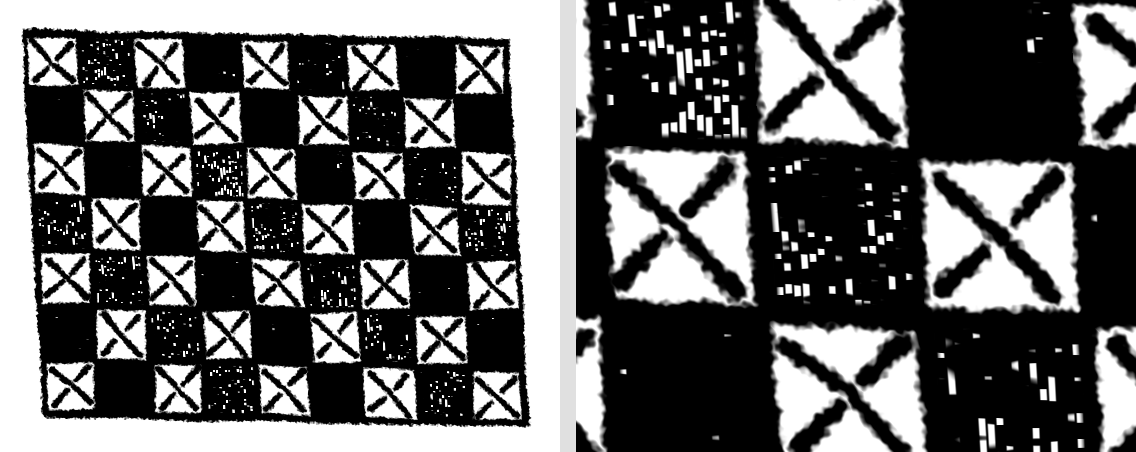
Left: the whole. Right: its middle third, enlarged.
Write a Shadertoy shader that draws this pattern.

```glsl
const vec2 GRID = vec2(9.0, 7.0);
const vec2 FIRST_CENTER = vec2(0.1176, 0.1353);
const vec2 COLUMN_STEP = vec2(0.1180, 0.00225);
const vec2 ROW_STEP = vec2(0.0066, 0.1201);
const vec3 INK = vec3(0.0);
const vec3 PAPER = vec3(1.0);
const float SOFTNESS = 0.022;

vec2 hash2(vec2 p) {
    vec3 q = fract(p.xyx * vec3(0.1031, 0.1030, 0.0973));
    q += dot(q, q.yzx + 33.33);
    return fract((q.xx + q.yz) * q.zy);
}

float cornerSlope(vec2 corner, vec2 offset) {
    float angle = 6.2832 * hash2(corner).x;
    return dot(vec2(cos(angle), sin(angle)), offset);
}

float gradientNoise(vec2 p) {
    vec2 i = floor(p), f = fract(p);
    vec2 u = f * f * f * (f * (f * 6.0 - 15.0) + 10.0);
    vec2 e = vec2(1.0, 0.0);
    float low = mix(cornerSlope(i, f), cornerSlope(i + e.xy, f - e.xy), u.x);
    float high = mix(cornerSlope(i + e.yx, f - e.yx), cornerSlope(i + e.xx, f - e.xx), u.x);
    return mix(low, high, u.y);
}

float boxDistance(vec2 p, vec2 halfSize) {
    vec2 d = abs(p) - halfSize;
    return length(max(d, 0.0)) + min(max(d.x, d.y), 0.0);
}

// Capsule whose radius grows from a to b
float strokeDistance(vec2 p, vec2 a, vec2 b, float radiusA, float radiusB) {
    vec2 pa = p - a, ba = b - a;
    float t = clamp(dot(pa, ba) / dot(ba, ba), 0.0, 1.0);
    return length(pa - ba * t) - mix(radiusA, radiusB, t);
}

float coverage(float distance, float softness) {
    return 1.0 - smoothstep(-softness, softness, distance);
}

// Four brush arms; one diagonal is broken near the hub
float crossDistance(vec2 p, vec2 id) {
    vec2 hub = (hash2(id + 5.3) - 0.5) * 0.06;
    float gap = 0.09 + 0.07 * hash2(id + 9.1).x;
    float d = 1.0;
    for (int i = 0; i < 4; i++) {
        float k = float(i);
        vec2 corner = vec2(mod(k, 2.0), floor(k / 2.0)) * 2.0 - 1.0;
        vec2 wobble = hash2(id * 4.0 + k * 17.0) - 0.5;
        vec2 tip = corner * 0.345 + wobble * 0.09;
        float broken = step(corner.x * corner.y, 0.0);
        vec2 start = hub + normalize(tip - hub) * gap * broken;
        d = min(d, strokeDistance(p, start, tip, 0.046, 0.064 + 0.012 * wobble.x));
    }
    return d;
}

// Vertical dry-brush flecks gathered in patches
float flecks(vec2 p, vec2 id, float amount) {
    float x = (p.x + 0.5) * 18.0;
    float column = floor(x);
    float stretch = mix(5.0, 15.0, hash2(vec2(column, id.x * 7.0 + id.y)).x);
    float grain = gradientNoise(vec2(column * 3.37 + id.x * 31.3, p.y * stretch + id.y * 41.7));
    float patchiness = gradientNoise(p * 2.2 + id * 9.37);
    float threshold = mix(0.62, 0.17, amount) - patchiness * 0.4;
    float line = 1.0 - smoothstep(0.25, 0.5, abs(fract(x) - 0.5));
    float inside = coverage(boxDistance(p, vec2(0.43)), SOFTNESS);
    return smoothstep(threshold, threshold + 0.08, grain) * line * inside;
}

void mainImage(out vec4 fragColor, in vec2 fragCoord) {
    vec2 p = fragCoord / iResolution.y;
    p.y = 1.0 - p.y;
    float softness = max(SOFTNESS, 0.7 / (ROW_STEP.y * iResolution.y));

    // Slanted grid with a hand-drawn drift
    vec2 g = inverse(mat2(COLUMN_STEP, ROW_STEP)) * (p - FIRST_CENTER) + 0.5;
    g += 0.045 * vec2(gradientNoise(g * 0.8 + 3.7), gradientNoise(g * 0.8 + 41.2));
    float ragged = 0.03 * gradientNoise(g * 9.0) + 0.032 * gradientNoise(g * 21.0 + 7.5);

    vec2 id = clamp(floor(g), vec2(0.0), GRID - 1.0);
    vec2 cell = g - id - 0.5;
    float board = boxDistance(g - GRID * 0.5, GRID * 0.5 + vec2(0.065, 0.075));
    float ink = coverage(board + ragged * 1.3, softness);

    if (mod(id.x + id.y, 2.0) < 0.5) {
        // Paper tile with its crossed strokes
        vec2 jitter = hash2(id + 2.7) - 0.5;
        vec2 q = cell - jitter * 0.035;
        q += q.yx * (hash2(id + 13.1) - 0.5) * 0.09;
        vec2 halfSize = 0.445 + (hash2(id + 21.4) - 0.5) * 0.045;
        float tile = coverage(boxDistance(q, halfSize) + ragged, softness);
        float mark = coverage(crossDistance(q, id) + ragged, softness);
        ink *= 1.0 - tile * (1.0 - mark);
    } else {
        // Wear is heavy on every second dark diagonal, sparse on the others
        float worn = step(mod(id.x - id.y + 8.0, 4.0), 1.5);
        float amount = mix(0.12, 0.6 + 0.4 * hash2(id + 33.0).x, worn);
        ink *= 1.0 - flecks(cell, id, amount);
    }

    fragColor = vec4(mix(PAPER, INK, ink), 1.0);
}
```
